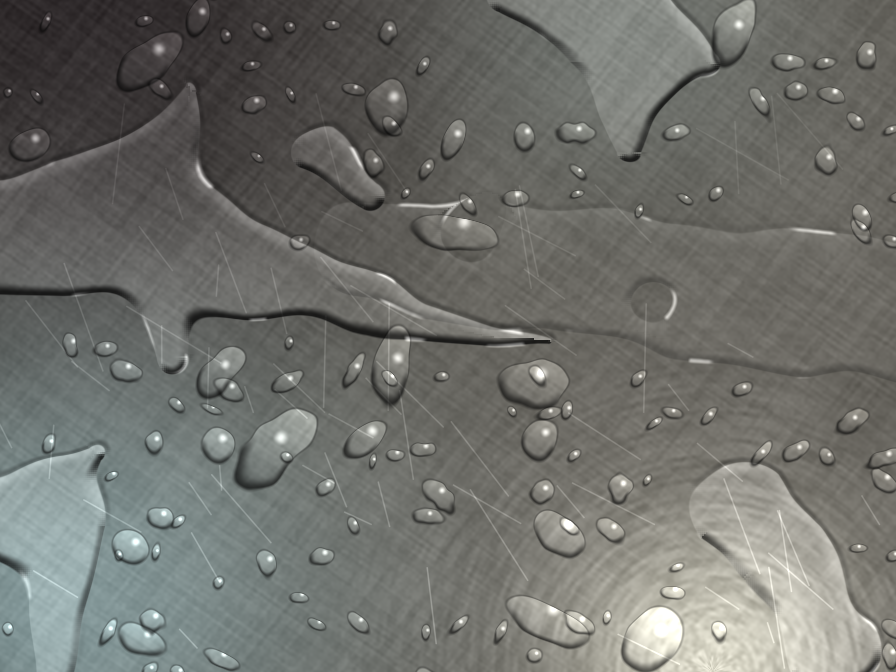
A Shadertoy shader for this texture:

```glsl
// Water puddles and drops on a scratched, brushed steel surface

float hash(vec2 p) {
    return fract(sin(dot(p, vec2(127.1, 311.7))) * 43758.5453);
}

float noise(vec2 p) {
    vec2 i = floor(p), f = fract(p);
    f = f * f * (3.0 - 2.0 * f);
    return mix(mix(hash(i), hash(i + vec2(1, 0)), f.x),
               mix(hash(i + vec2(0, 1)), hash(i + vec2(1, 1)), f.x), f.y);
}

mat2 turn(float a) {
    return mat2(cos(a), sin(a), -sin(a), cos(a));
}

// Capsule whose radius changes from ra to rb
float taper(vec2 p, vec2 a, vec2 b, float ra, float rb) {
    vec2 ab = b - a;
    float h = clamp(dot(p - a, ab) / dot(ab, ab), 0.0, 1.0);
    return length(p - a - ab * h) - mix(ra, rb, h);
}

float blend(float a, float b) {
    float h = max(0.045 - abs(a - b), 0.0) / 0.045;
    return min(a, b) - h * h * 0.011;
}

vec2 wobble(vec2 p) {
    return p + 0.03 * (vec2(noise(p * 11.0), noise(p * 11.0 + 40.0)) - 0.5);
}

// Signed distance to the thick puddles
float puddles(vec2 p) {
    p = wobble(p);
    float left = taper(p, vec2(-0.05, 0.655), vec2(0.24, 0.66), 0.085, 0.1);
    left = blend(left, taper(p, vec2(0.2, 0.69), vec2(0.285, 0.86), 0.11, 0.008));
    left = blend(left, taper(p, vec2(0.24, 0.6), vec2(0.255, 0.475), 0.05, 0.026));
    left = blend(left, taper(p, vec2(0.25, 0.63), vec2(0.56, 0.55), 0.085, 0.04));
    left = blend(left, taper(p, vec2(0.54, 0.55), vec2(0.83, 0.49), 0.038, 0.004));
    float top = taper(p, vec2(0.77, 1.02), vec2(0.95, 0.92), 0.035, 0.075);
    top = blend(top, taper(p, vec2(0.94, 0.9), vec2(0.945, 0.77), 0.07, 0.016));
    top = blend(top, taper(p, vec2(0.96, 0.96), vec2(1.05, 0.91), 0.07, 0.015));
    float corner = taper(p, vec2(0.02, 0.23), vec2(0.15, 0.32), 0.085, 0.015);
    corner = blend(corner, taper(p, vec2(0.1, 0.22), vec2(0.07, -0.03), 0.065, 0.025));
    float right = taper(p, vec2(1.1, 0.24), vec2(1.16, 0.17), 0.07, 0.05);
    right = blend(right, taper(p, vec2(1.17, 0.16), vec2(1.24, 0.04), 0.05, 0.075));
    float islet = taper(p, vec2(0.47, 0.78), vec2(0.56, 0.72), 0.04, 0.022);
    return min(min(min(left, top), min(corner, right)), islet);
}

// Thin film with two round dry holes
float film(vec2 p) {
    p = wobble(p);
    float d = taper(p, vec2(0.55, 0.63), vec2(1.4, 0.53), 0.08, 0.11);
    d = max(d, 0.045 - length(p - vec2(0.71, 0.665)));
    return max(d, 0.03 - length(p - vec2(0.98, 0.545)));
}

// Lighter body, dark lower rim, pale upper rim and broken glints
vec3 wet(vec3 col, vec2 p, float d, float thick, float px) {
    vec2 n = vec2(dFdx(d), dFdy(d));
    n /= max(length(n), 1e-5);
    float inside = smoothstep(px, -px, d);
    col += inside * thick * (0.055 + 0.09 * col.b);
    float under = smoothstep(0.1, 0.9, -n.y + 0.3 * n.x);
    float over = smoothstep(0.0, 0.9, n.y + 0.4 * n.x);
    col *= 1.0 - 0.78 * thick * under * inside * smoothstep(-0.016, -0.003, d);
    col += 0.14 * thick * over * inside * smoothstep(-0.025, 0.0, d);
    col *= 1.0 - 0.25 * thick * over * smoothstep(0.007, 0.0, abs(d - 0.004));
    float glint = smoothstep(0.68, 0.85, noise(p * 26.0));
    return col + 0.38 * glint * smoothstep(0.005, 0.0, abs(d + 0.001));
}

// One scattered layer of lens-like drops
vec3 drops(vec3 col, vec2 p, float cells, float share, float px) {
    vec2 base = floor(p * cells);
    for (int j = -1; j <= 1; j++)
    for (int i = -1; i <= 1; i++) {
        vec2 id = base + vec2(i, j);
        float seed = hash(id + cells);
        vec2 c = (id + 0.2 + 0.6 * vec2(hash(id + 3.1), hash(id + 7.7))) / cells;
        float r = mix(0.13, 0.34, seed / share) / cells;
        if (seed > share || puddles(c) < r || film(c) < r * 0.5) continue;
        vec2 o = p - c;
        vec2 q = turn(6.28 * hash(id + 5.3)) * o;
        q.x *= mix(0.55, 1.0, hash(id + 9.2));
        q.y *= mix(1.0, 1.7, hash(id + 2.4));
        float d = length(q) - r * (0.8 + 0.4 * noise(p * cells * 4.0));
        float inside = smoothstep(px, -px, d);
        float light = dot(o, vec2(0.35, 0.93)) / r;
        float rim = smoothstep(-0.3 * r - px, 0.0, d);
        vec3 lens = col * (1.12 + 0.22 * light) + 0.04;
        lens *= 1.0 - 0.6 * rim * smoothstep(0.3, -0.6, light);
        lens += 0.45 * smoothstep(0.3 * r + px, 0.0, length(o - r * vec2(0.3, 0.4)));
        col = mix(col * (1.0 - 0.3 * smoothstep(2.5 * px, 0.0, abs(d))), lens, inside);
    }
    return col;
}

void mainImage(out vec4 fragColor, in vec2 fragCoord) {
    vec2 p = fragCoord / iResolution.y;
    float px = max(1.0 / iResolution.y, 0.0015);

    // Steel: dark corner, blue sheen, warm lamp reflection
    float dark = smoothstep(0.0, 0.85, length(p - vec2(0.1, 1.05)));
    vec3 col = mix(vec3(0.18, 0.16, 0.165), vec3(0.385, 0.375, 0.35), dark);
    vec2 sheen = (p - vec2(0.07, 0.1)) / vec2(0.42, 0.38);
    col += vec3(0.13, 0.22, 0.25) * exp(-dot(sheen, sheen));
    vec2 cool = (p - vec2(0.92, 0.95)) / vec2(0.28, 0.25);
    col += vec3(0.04, 0.065, 0.07) * exp(-dot(cool, cool));
    vec2 lamp = p - vec2(1.06, 0.0);
    float glow = exp(-dot(lamp, lamp) * 22.0);
    col += vec3(0.4, 0.4, 0.36) * glow + 0.08 * exp(-dot(lamp, lamp) * 5.0);

    // Brushing: straight diagonals and arcs around the lamp
    vec2 b = turn(0.6) * p, e = turn(-0.9) * p;
    float brush = noise(b * vec2(12, 210)) + noise(e * vec2(9, 170)) - 1.0;
    float arcs = noise(vec2(atan(lamp.y, lamp.x) * 7.0, length(lamp) * 150.0)) - 0.5;
    col += 0.045 * brush + 0.16 * arcs * exp(-dot(lamp, lamp) * 6.0);
    col += 0.035 * (noise(p * 190.0) - 0.5) + 0.04 * (noise(p * 7.0) - 0.5);

    // Single bright scratches, mostly low on the sheet
    for (float i = 0.0; i < 70.0; i++) {
        float h = hash(vec2(i, 4.0));
        vec2 a = vec2(1.34 * hash(vec2(i, 1.0)), 0.75 * h);
        float angle = 2.1 + 1.3 * (hash(vec2(i, 2.0)) - 0.5);
        vec2 dir = vec2(cos(angle), sin(angle)) * mix(0.03, 0.17, hash(vec2(i, 3.0)));
        float d = taper(p, a, a + dir, 0.0, 0.0);
        col += 0.16 * (1.0 - 0.7 * h) * smoothstep(px * 1.5, 0.0, d);
    }

    // Water
    col = wet(col, p, film(p), 0.3, px);
    col = wet(col, p, puddles(p), 1.0, px);
    col = drops(col, p, 8.0, 0.42, px);
    col = drops(col, p + 0.013, 19.0, 0.3, px);
    fragColor = vec4(clamp(col, 0.0, 1.0), 1.0);
}
```
